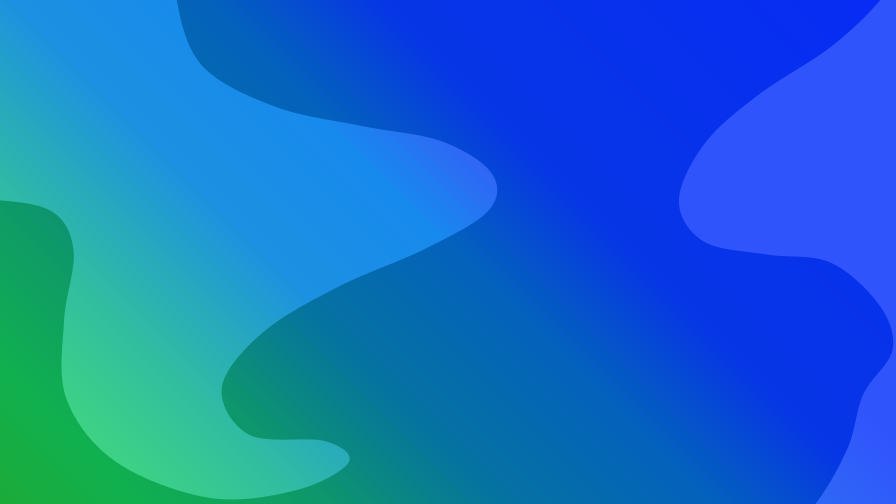
This background is drawn by a Shadertoy shader. Its source:

```glsl
// Two pale wavy shapes over a diagonal gradient from green to deep blue.

// Smooth curve through b and c; a and d steer its ends
vec2 curve(vec2 a, vec2 b, vec2 c, vec2 d, float t) {
    return b + 0.5 * t * (c - a + t * (2.0 * a - 5.0 * b + 4.0 * c - d
             + t * (3.0 * (b - c) + d - a)));
}

// Updates the nearest distance, and flips side when a ray to the right crosses
void traceSpan(vec2 p, vec2 a, vec2 b, vec2 c, vec2 d, inout float dist, inout float side) {
    vec2 start = b;
    for (int i = 1; i <= 12; i++) {
        vec2 end = curve(a, b, c, d, float(i) / 12.0);
        vec2 edge = end - start, rel = p - start;
        float along = clamp(dot(rel, edge) / dot(edge, edge), 0.0, 1.0);
        dist = min(dist, length(rel - edge * along));
        if ((start.y > p.y) != (end.y > p.y) && rel.x < rel.y * edge.x / edge.y) side = -side;
        start = end;
    }
}

// Signed distance to the left shape, positive inside
float leftShape(vec2 p) {
    const vec2 knots[24] = vec2[24](
        vec2(0.347, 1.139), vec2(0.347, 1.019), vec2(0.398, 0.873), vec2(0.544, 0.789),
        vec2(0.718, 0.750), vec2(0.875, 0.720), vec2(0.975, 0.657), vec2(0.970, 0.583),
        vec2(0.845, 0.507), vec2(0.671, 0.431), vec2(0.521, 0.340), vec2(0.440, 0.231),
        vec2(0.495, 0.137), vec2(0.644, 0.125), vec2(0.692, 0.083), vec2(0.590, 0.028),
        vec2(0.417, 0.012), vec2(0.231, 0.083), vec2(0.132, 0.208), vec2(0.127, 0.363),
        vec2(0.146, 0.502), vec2(0.102, 0.581), vec2(-0.019, 0.604), vec2(-0.139, 0.602));
    float dist = 9.0, side = -1.0;
    for (int i = 0; i < 21; i++)
        traceSpan(p, knots[i], knots[i + 1], knots[i + 2], knots[i + 3], dist, side);
    return dist * side;
}

// Signed distance to the right shape, positive inside
float rightShape(vec2 p) {
    const vec2 knots[15] = vec2[15](
        vec2(1.852, 1.162), vec2(1.764, 1.021), vec2(1.655, 0.912), vec2(1.505, 0.812),
        vec2(1.398, 0.715), vec2(1.347, 0.602), vec2(1.396, 0.521), vec2(1.521, 0.495),
        vec2(1.648, 0.479), vec2(1.745, 0.394), vec2(1.771, 0.306), vec2(1.713, 0.218),
        vec2(1.681, 0.109), vec2(1.611, -0.009), vec2(1.505, -0.111));
    float dist = 9.0, side = 1.0;
    for (int i = 0; i < 12; i++)
        traceSpan(p, knots[i], knots[i + 1], knots[i + 2], knots[i + 3], dist, side);
    return dist * side;
}

// Blends colour stops: rgb is the colour, w its place on the diagonal
vec3 ramp(vec4 stops[7], float s) {
    vec3 col = stops[0].rgb;
    for (int i = 1; i < 7; i++) {
        float t = (s - stops[i - 1].w) / (stops[i].w - stops[i - 1].w);
        col = mix(col, stops[i].rgb, clamp(t, 0.0, 1.0));
    }
    return col;
}

void mainImage(out vec4 fragColor, in vec2 fragCoord) {
    vec2 p = fragCoord / iResolution.y;
    float diagonal = p.x + p.y - 1.0;

    // Deep backdrop, green at lower left
    vec3 backdrop = ramp(vec4[7](
        vec4(0.11, 0.67, 0.22, -1.0), vec4(0.065, 0.69, 0.31, -0.72),
        vec4(0.055, 0.59, 0.42, -0.35), vec4(0.02, 0.45, 0.63, 0.0),
        vec4(0.015, 0.38, 0.74, 0.42), vec4(0.025, 0.21, 0.90, 0.76),
        vec4(0.03, 0.17, 0.96, 1.78)), diagonal);

    // Paler tints for the wavy shapes
    vec3 pale = ramp(vec4[7](
        vec4(0.24, 0.82, 0.52, -0.68), vec4(0.19, 0.74, 0.63, -0.40),
        vec4(0.16, 0.67, 0.73, -0.22), vec4(0.11, 0.57, 0.88, 0.02),
        vec4(0.09, 0.54, 0.93, 0.40), vec4(0.18, 0.41, 0.96, 0.61),
        vec4(0.19, 0.33, 0.99, 0.90)), diagonal);

    float inside = max(leftShape(p), rightShape(p));
    float cover = clamp(0.5 + inside * iResolution.y, 0.0, 1.0);
    fragColor = vec4(mix(backdrop, pale, cover), 1.0);
}
```
